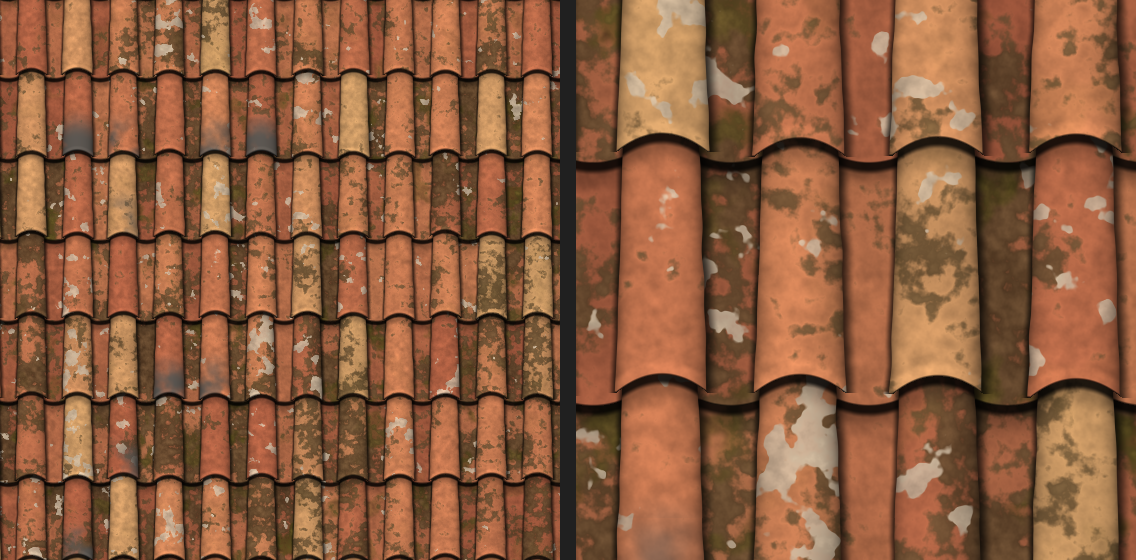
Left, the full canvas; right, a detail of the centre.
Write a WebGL 1 fragment shader that draws this texture.

```glsl
precision highp float;
// Weathered clay roof: tapering barrel tiles in arched rows over recessed channel tiles.
// Each tile hashes its own tint, grime and lichen; layered value noise paints the wear,
// and shading comes from the distance to the tile sides and row edges.

uniform vec2 u_resolution;

float hash(vec2 p) {
  return fract(sin(dot(p, vec2(127.1, 311.7))) * 43758.545);
}

float noise(vec2 p) {
  vec2 i = floor(p), f = fract(p);
  f = f * f * (3.0 - 2.0 * f);
  return mix(mix(hash(i), hash(i + vec2(1.0, 0.0)), f.x),
             mix(hash(i + vec2(0.0, 1.0)), hash(i + 1.0), f.x), f.y);
}

float fbm(vec2 p) {
  float sum = 0.0, amp = 0.52;
  for (int i = 0; i < 4; i++) {
    sum += amp * noise(p);
    p = mat2(1.6, 1.2, -1.2, 1.6) * p + 3.7;
    amp *= 0.5;
  }
  return sum;
}

// Fired clay from brick red through orange to sandy tan
vec3 clay(float h) {
  vec3 c = mix(vec3(0.66, 0.36, 0.25), vec3(0.77, 0.48, 0.32), smoothstep(0.0, 0.65, h));
  return mix(c, vec3(0.77, 0.58, 0.38), smoothstep(0.68, 0.95, h));
}

// Adds grain, dark grime, moss and pale lichen to a clay colour
vec3 weather(vec3 c, vec2 q, float grime, float moss, float lichen) {
  float broad = fbm(q * 20.0);
  float fine = fbm(q * 115.0 + 7.0);
  c *= 0.82 + 0.38 * fine;

  float dirtLevel = mix(0.69, 0.37, grime);
  float dirt = smoothstep(dirtLevel - 0.06, dirtLevel + 0.08, 0.5 * broad + 0.5 * fine);
  vec3 dirtColor = mix(vec3(0.17, 0.12, 0.06), vec3(0.43, 0.34, 0.22), fine);
  c = mix(c, dirtColor, 0.82 * dirt);

  float mossMask = smoothstep(0.5, 0.66, fbm(q * 30.0 + 53.0)) * moss;
  c = mix(c, vec3(0.30, 0.27, 0.09) * (0.5 + fine), 0.75 * mossMask);

  float lichenLevel = mix(0.80, 0.56, lichen);
  float spots = smoothstep(lichenLevel, lichenLevel + 0.04, fbm(q * 46.0 + 31.0));
  return mix(c, vec3(0.77, 0.70, 0.61) * (0.8 + 0.4 * fine), 0.82 * spots);
}

// Dark gap and soft shadow under the row above, v runs 0 to 1 down the tile
float rowShade(float v, float aa) {
  float gap = smoothstep(0.022, 0.05, v) * smoothstep(0.0, aa, 1.0 - v);
  return mix(0.2, 1.0, gap) * mix(0.72, 1.0, smoothstep(0.03, 0.15, v));
}

void main() {
  vec2 p = gl_FragCoord.xy / u_resolution;
  float aa = 12.0 * 1.4 / u_resolution.x;
  float x = p.x * 12.17 - 0.18;
  float t = (1.0 - p.y) * 6.92 + 0.06;
  float column = floor(x);
  float u = fract(x) - 0.5;

  // Barrel tile: arched lower lip, narrow at the top and wide at the foot
  float lipJitter = 0.035 * (hash(vec2(column, floor(t + 0.5)) + 17.0) - 0.5);
  float arch = 0.075 * max(0.0, 1.0 - u * u / 0.11);
  float coverT = t + arch + lipJitter;
  vec2 coverId = vec2(column, floor(coverT));
  float v = fract(coverT);
  float uc = u + 0.035 * (hash(coverId + 3.0) - 0.5);
  float halfWidth = mix(0.275, 0.335, v) + 0.018 * (noise(p * 60.0) - 0.5);
  float side = abs(uc) - halfWidth;

  float wear = hash(coverId + 41.0);
  float patchy = hash(coverId + 67.0);
  vec2 q = p + coverId * vec2(0.37, 0.53);
  vec3 cover = clay(hash(coverId + 9.0));
  cover = weather(cover, q, 0.12 + 0.78 * wear * wear, 0.15 * wear, patchy * patchy);

  // Occasional blue-grey soot stain near the foot
  float stain = step(0.88, hash(coverId + 83.0)) * smoothstep(0.45, 0.85, v);
  cover = mix(cover, vec3(0.34, 0.32, 0.30), stain * smoothstep(0.35, 0.65, fbm(q * 18.0)));

  // Rounded shading, a pale lip and the gap below it
  float s = uc / halfWidth;
  cover *= 1.07 - 0.16 * pow(abs(s + 0.15), 2.0) - 0.28 * pow(abs(s), 8.0);
  cover *= 1.0 + 0.1 * smoothstep(0.93, 0.96, v);
  cover *= rowShade(v, aa);

  // Channel tile between the barrels, sagging at its lower edge
  float channelX = fract(x + 0.5) - 0.5;
  float sag = 0.025 * max(0.0, 1.0 - channelX * channelX / 0.05);
  float channelT = t - 0.015 - sag;
  vec2 channelId = vec2(floor(x + 0.5), floor(channelT));
  float age = hash(channelId + 29.0) * mix(0.5, 1.0, smoothstep(0.0, 1.0, channelId.y));
  vec2 r = p + channelId * vec2(0.61, 0.29) + 5.0;
  vec3 channel = clay(0.6 * hash(channelId + 13.0)) * 0.94;
  channel = weather(channel, r, 0.25 + 0.72 * age, age, 0.65 * hash(channelId + 59.0));

  // Shadow cast by the barrels, wider on their right
  float reach = u > 0.0 ? 0.10 : 0.055;
  channel *= mix(0.28, 1.0, smoothstep(-0.01, reach, side));
  channel *= rowShade(fract(channelT), aa);

  vec3 color = mix(cover, channel, smoothstep(-0.5 * aa, 0.5 * aa, side));
  gl_FragColor = vec4(color, 1.0);
}
```
